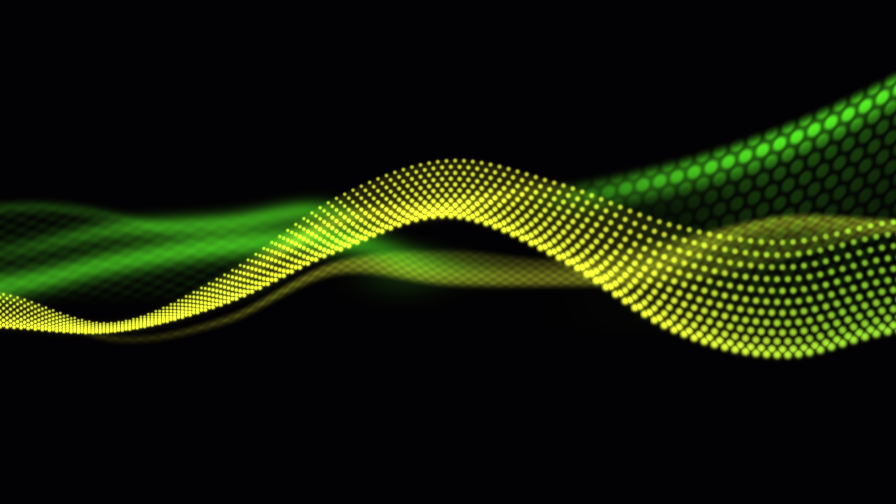
Give the GLSL for this background, as a WebGL 2 fragment shader.

```glsl
#version 300 es
precision highp float;
// Dotted yellow ribbon waving over blurred green and olive ribbons on black.

#define ROWS 12           // dot rows across the front ribbon
#define DOT_SMALL 0.0045  // dot radius at the far left
#define DOT_LARGE 0.0092  // dot radius at the near right
#define HEX_SIZE 0.034    // spacing of the blurred green dots
#define KNOTS 9           // spline heights, evenly spaced in x
#define KNOT_RATE 4.5     // knots per unit of canvas height

uniform vec2 u_resolution;
out vec4 fragColor;

const vec3 NIGHT  = vec3(0.008, 0.002, 0.010);
const vec3 YELLOW = vec3(0.88, 0.92, 0.20);
const vec3 LIME   = vec3(0.56, 0.82, 0.17);
const vec3 OLIVE  = vec3(0.47, 0.49, 0.10);
const vec3 GREEN  = vec3(0.22, 0.62, 0.09);

// Ribbon edges and strands, as heights from left to right
const float FRONT_HI[KNOTS] = float[](.417, .359, .454, .606, .681, .634, .553, .519, .560);
const float FRONT_LO[KNOTS] = float[](.352, .343, .398, .502, .572, .488, .347, .296, .345);
const float OLIVE_HI[KNOTS] = float[](.421, .333, .370, .481, .502, .486, .525, .572, .565);
const float OLIVE_LO[KNOTS] = float[](.407, .322, .356, .454, .433, .431, .438, .486, .537);
const float FOLD[KNOTS]     = float[](.398, .350, .433, .560, .588, .622, .560, .530, .550);
const float GREEN_HI[KNOTS] = float[](.500, .544, .560, .583, .500, .460, .450, .450, .450);
const float GREEN_LO[KNOTS] = float[](.433, .477, .509, .521, .472, .449, .449, .450, .450);

// Catmull-Rom curve through the knot heights
float spline(float x, float k[KNOTS]) {
  float s = clamp(x * KNOT_RATE, 0.0, float(KNOTS - 1) - 0.001);
  int i = int(s);
  float t = s - float(i);
  float a = k[max(i - 1, 0)], b = k[i], c = k[i + 1], d = k[min(i + 2, KNOTS - 1)];
  return b + 0.5 * t * (c - a + t * (2.0*a - 5.0*b + 4.0*c - d + t * (3.0*(b - c) + d - a)));
}

float glow(float d, float w) { return exp(-d * d / (w * w)); }

// Soft band between two heights
float sheet(float y, float lo, float hi, float soft) {
  return smoothstep(lo - soft, lo + soft, y) * (1.0 - smoothstep(hi - soft, hi + soft, y));
}

float fadeOut(float x, float a, float b) { return 1.0 - smoothstep(a, b, x); }

// Distance to the nearest point of a staggered lattice
float hexDistance(vec2 q) {
  vec2 cell = vec2(1.0, 1.732);
  vec2 a = mod(q, cell) - 0.5 * cell;
  vec2 b = mod(q + 0.5 * cell, cell) - 0.5 * cell;
  return sqrt(min(dot(a, a), dot(b, b)));
}

// Blurred green strands and mesh on the left
vec3 leftGreen(vec2 p) {
  float hi = spline(p.x, GREEN_HI), lo = spline(p.x, GREEN_LO);
  float rim = 0.575 + 0.015 * cos(9.0 * (p.x - 0.08)) - 0.16 * p.x * p.x;
  float strands = 0.85 * glow(p.y - lo, 0.026) * fadeOut(p.x, 0.60, 1.10);
  strands += 0.75 * glow(p.y - hi, 0.020) * fadeOut(p.x, 0.58, 0.78) * smoothstep(-0.3, 0.45, p.x);
  strands += 0.30 * glow(p.y - rim, 0.012) * fadeOut(p.x, 0.15, 0.45);
  float mesh = 0.6 + 0.4 * cos(150.0 * p.x) * cos(300.0 * (p.y - lo));
  float veil = 0.16 * mesh * sheet(p.y, 0.41, max(hi, rim), 0.025) * fadeOut(p.x, 0.40, 0.65);
  veil += 0.28 * sheet(p.y, lo, hi, 0.02) * smoothstep(0.1, 0.5, p.x) * fadeOut(p.x, 0.6, 0.85);
  float tail = 0.22 * glow(length((p - vec2(0.80, 0.455)) * vec2(0.5, 1.0)), 0.042);
  return GREEN * (strands + veil + tail);
}

// Rising green ribbon on the right, with out of focus dots
vec3 rightGreen(vec2 p) {
  float t = max(p.x - 0.9, 0.0) / 0.878;
  float top = 0.615 + 0.04 * t + 0.195 * pow(t, 2.2);
  float depth = top - p.y;
  float shown = smoothstep(1.0, 1.3, p.x);
  float dots = 1.0 - smoothstep(0.22, 0.54, hexDistance(vec2(p.x, depth) / HEX_SIZE));
  float body = sheet(p.y, 0.34, top, 0.018);
  float rim = glow(depth - 0.025, 0.032) * (0.55 + 0.4 * dots);
  float field = exp(-4.5 * max(depth, 0.0)) * (0.10 + 0.50 * dots * smoothstep(1.2, 1.6, p.x));
  return GREEN * shown * body * (rim + field);
}

// Smooth olive ribbon, brightest along one edge
vec3 oliveRibbon(vec2 p) {
  float hi = spline(p.x, OLIVE_HI), lo = spline(p.x, OLIVE_LO);
  float turn = smoothstep(1.15, 1.5, p.x);
  float edge = mix(lo + 0.018, hi - 0.012, turn);
  float weave = 0.85 + 0.15 * cos(260.0 * p.x) * cos(420.0 * (p.y - lo));
  float body = sheet(p.y, lo, hi, 0.009) * weave;
  float strength = mix(0.45, 1.0, smoothstep(0.2, 0.7, p.x));
  return OLIVE * strength * body * (0.38 + 0.55 * glow(p.y - edge, 0.022));
}

// Sharp dots in rows that follow the front ribbon, closer together at the left
vec3 frontRibbon(vec2 p) {
  float column = 72.0 * p.x - 8.0 * p.x * p.x;
  float size = mix(DOT_SMALL, DOT_LARGE, smoothstep(0.2, 1.75, p.x));
  float dots = 0.0;
  for (int i = 0; i < ROWS; i++) {
    float v = float(i) / float(ROWS - 1);
    float stagger = 0.5 * float(i);
    float u = floor(column - stagger + 0.5) + stagger;
    float x = 4.5 - sqrt(20.25 - u / 8.0);
    float y = mix(spline(x, FRONT_LO), spline(x, FRONT_HI), pow(v, 1.25));
    float q = length(p - vec2(x, y)) / (size * mix(1.0, 0.68, v));
    dots = max(dots, exp(-q * q * q) * mix(1.0, 0.78, v));
  }
  float hi = spline(p.x, FRONT_HI), lo = spline(p.x, FRONT_LO);
  float haze = 0.14 * sheet(p.y, lo, hi, 0.008) * fadeOut(p.x, 1.0, 1.7);
  haze += 0.28 * glow(p.y - spline(p.x, FOLD), 0.016) * smoothstep(0.2, 0.6, p.x) * fadeOut(p.x, 0.9, 1.2);
  haze += 0.14 * glow(p.y - lo - 0.006, 0.012);
  return mix(YELLOW, LIME, smoothstep(1.25, 1.75, p.x)) * (dots + haze);
}

void main() {
  vec2 p = gl_FragCoord.xy / u_resolution.y;
  vec3 color = NIGHT + leftGreen(p) + rightGreen(p) + oliveRibbon(p);
  vec3 front = frontRibbon(p);
  color = color * (1.0 - 0.6 * min(front.g, 1.0)) + front;
  fragColor = vec4(min(color, 1.0), 1.0);
}
```
